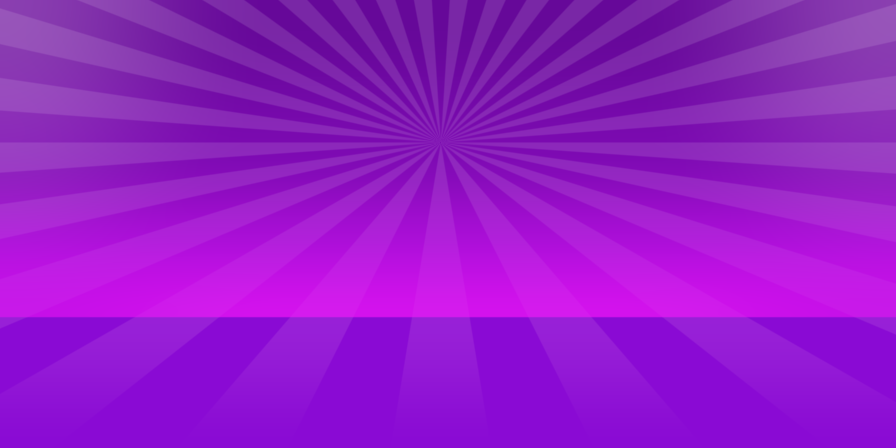
This background is drawn by a Shadertoy shader. Its source:

```glsl
// Coverage of the light rays; the lower fan is wider and flatter
float sunRays(vec2 p, float pixel) {
    float count = p.y > 0.0 ? 33.0 : 21.0;
    float squash = p.y > 0.0 ? 0.76 : 0.455;
    vec2 q = vec2(p.x * squash, p.y);
    float wave = sin(count * atan(q.y, q.x));
    float blur = count * pixel * squash * length(p) / max(dot(q, q), 1e-5);
    return 1.0 - smoothstep(-blur, blur, wave);
}

// Wall colour, from deep violet at the top to magenta at the horizon
vec3 wallColor(float y) {
    vec3 color = mix(vec3(0.83, 0.07, 0.93), vec3(0.69, 0.06, 0.86), smoothstep(0.29, 0.48, y));
    color = mix(color, vec3(0.49, 0.04, 0.70), smoothstep(0.41, 0.68, y));
    return mix(color, vec3(0.40, 0.03, 0.60), smoothstep(0.62, 0.96, y));
}

void mainImage(out vec4 fragColor, in vec2 fragCoord) {
    vec2 uv = fragCoord / iResolution.xy;
    vec2 p = vec2(uv.x * 2.0, uv.y);
    float pixel = 1.0 / iResolution.y;
    float rays = sunRays(p - vec2(0.984, 0.682), pixel);
    float side = abs(p.x - 1.0);

    // Wall with a brighter magenta centre near the horizon
    vec3 wall = wallColor(uv.y);
    float low = 1.0 - smoothstep(0.29, 0.55, uv.y);
    wall = mix(wall, vec3(0.72, 0.05, 0.89), 0.5 * low * smoothstep(0.35, 1.0, side));
    wall = mix(wall, vec3(1.0), rays * mix(0.04, 0.125, smoothstep(0.30, 0.70, uv.y)));

    // Pale haze in the upper corners
    float corner = length(vec2(1.0 - side, (1.0 - uv.y) * 0.9));
    wall = mix(wall, vec3(0.92, 0.83, 0.94), 0.27 * (1.0 - smoothstep(0.0, 0.62, corner)));

    // Floor with rays fading downward
    vec3 ground = vec3(0.54, 0.04, 0.83);
    ground = mix(ground, vec3(0.86, 0.55, 0.90), rays * 0.17 * smoothstep(-0.02, 0.29, uv.y));

    float aboveHorizon = smoothstep(-pixel, pixel, uv.y - 0.292);
    fragColor = vec4(mix(ground, wall, aboveHorizon), 1.0);
}
```
